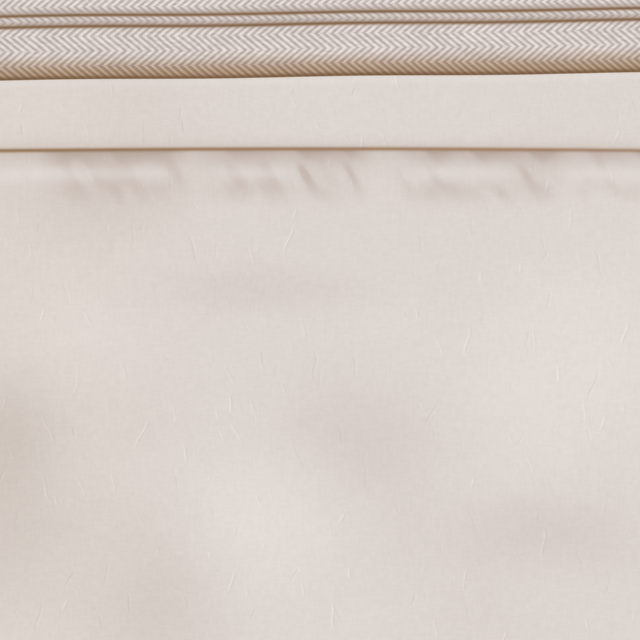
Write a WebGL 2 fragment shader that draws this texture.

```glsl
#version 300 es
precision highp float;
// Pale silk cloth with a folded hem beneath a herringbone woven tape.
uniform vec2 u_resolution;
out vec4 outColor;

const vec3 SILK = vec3(0.866, 0.835, 0.814);
const vec3 SHADE = vec3(0.73, 0.66, 0.62);
const vec3 PEARL = vec3(0.92, 0.90, 0.89);
const vec3 BROWN = vec3(0.49, 0.37, 0.26);

float hash(vec2 p) {
  p = fract(p * vec2(0.1031, 0.1137));
  p += dot(p, p.yx + 33.3);
  return fract((p.x + p.y) * p.x * 17.0);
}

float noise(vec2 p) {
  vec2 i = floor(p), f = fract(p);
  f = f * f * (3.0 - 2.0 * f);
  return mix(mix(hash(i), hash(i + vec2(1, 0)), f.x),
             mix(hash(i + vec2(0, 1)), hash(i + vec2(1, 1)), f.x), f.y);
}

float fbm(vec2 p) {
  float sum = 0.0, gain = 0.5;
  for (int i = 0; i < 4; i++) {
    sum += gain * noise(p);
    p = p * 2.03 + 7.1;
    gain *= 0.5;
  }
  return sum;
}

float glow(vec2 p, vec2 center, vec2 radius) {
  vec2 q = (p - center) / radius;
  return exp(-dot(q, q));
}

float line(float d, float width) {
  return exp(-d * d / (width * width));
}

// Interval along x with soft ends.
float span(float x, float a, float b) {
  return smoothstep(a - 0.03, a + 0.03, x) * (1.0 - smoothstep(b - 0.03, b + 0.03, x));
}

// Scattered slub threads: short, nearly upright, light or dark strokes.
float slubs(vec2 p, vec2 grid, float seed) {
  vec2 cell = floor(p * grid);
  float sum = 0.0;
  for (int k = 0; k < 9; k++) {
    vec2 id = cell + vec2(k % 3 - 1, k / 3 - 1);
    vec2 key = id + seed;
    vec2 center = (id + vec2(hash(key + 41.0), hash(key + 83.0))) / grid;
    float slant = (hash(key + 127.0) - 0.5) * 0.9;
    float len = mix(0.007, 0.03, pow(hash(key + 171.0), 2.0));
    vec2 q = p - center;
    float bend = 0.002 * sin(q.y * 130.0 + seed);
    float across = q.x - slant * q.y - bend;
    float stroke = line(across, 0.0016) - 0.6 * line(across - 0.0028, 0.0016);
    stroke *= 1.0 - smoothstep(len * 0.4, len, abs(q.y));
    float sgn = hash(key + 211.0) > 0.45 ? 1.0 : -0.8;
    sum += stroke * sgn * step(0.52, hash(key + 263.0));
  }
  return sum;
}

// Broad folds of light and shade; p.y runs downward from the top edge.
vec3 silk(vec2 p) {
  float tone = 0.40 * glow(p, vec2(0.88, 0.58), vec2(0.20, 0.17))
    + 0.35 * glow(p, vec2(0.40, 0.80), vec2(0.13, 0.12))
    + 0.25 * glow(p, vec2(0.14, 0.52), vec2(0.16, 0.09))
    - 0.75 * glow(p, vec2(0.01, 0.68), vec2(0.09, 0.10))
    - 0.50 * glow(p, vec2(0.25, 0.92), vec2(0.10, 0.13))
    - 0.45 * glow(p, vec2(0.58, 0.69), vec2(0.13, 0.09))
    - 0.35 * glow(p, vec2(0.42, 0.45), vec2(0.16, 0.035))
    - 0.50 * glow(p, vec2(0.87, 0.83), vec2(0.16, 0.06))
    - 0.45 * glow(p, vec2(0.16, 0.32), vec2(0.16, 0.06))
    - 0.35 * glow(p, vec2(0.0, 0.85), vec2(0.12, 0.12));
  tone += 0.45 * (fbm(p * vec2(4.0, 6.0)) - 0.47);
  vec3 col = SILK + 0.07 * tone * vec3(0.9, 1.0, 1.05);
  col -= vec3(0.004, 0.007, 0.014) * (1.0 - smoothstep(0.0, 0.5, p.x));
  float weave = noise(p * vec2(330.0, 110.0)) + noise(p * vec2(120.0, 330.0)) - 1.0;
  float marks = slubs(p, vec2(13.0, 11.0), 3.0) + 0.6 * slubs(p, vec2(19.0, 17.0), 57.0);
  return col + 0.012 * weave + 0.03 * marks;
}

// Seam shadow, puckers and highlights just under the folded hem.
vec3 seam(vec3 col, vec2 p) {
  float d = p.y - (0.2355 - 0.003 * sin(p.x * 3.0));
  float below = smoothstep(-0.001, 0.002, d);
  float gathers = span(p.x, 0.08, 0.28) + span(p.x, 0.33, 0.56) + span(p.x, 0.64, 0.88) + 0.5 * span(p.x, 0.9, 1.1);
  float pucker = noise(vec2(p.x * 55.0 - d * 30.0, d * 25.0));
  float shadow = below * exp(-max(d, 0.0) / 0.02) * (0.4 + 0.55 * gathers * (0.5 + pucker));
  float folds = gathers * line(d - 0.032, 0.025) * below;
  float sheen = span(p.x, 0.0, 0.27) + span(p.x, 0.34, 0.46) + span(p.x, 0.64, 0.80) + span(p.x, 0.89, 1.1);
  col = mix(col, SHADE, 0.35 * line(d - 0.06, 0.02) * gathers * pucker);
  col = mix(col, SHADE * 0.95, clamp(shadow, 0.0, 0.85));
  col = mix(col, SHADE, 0.6 * folds * smoothstep(0.45, 0.9, pucker));
  col = mix(col, PEARL, 0.55 * sheen * line(d - 0.037, 0.013) * (0.4 + 0.6 * pucker));
  col = mix(col, SHADE, 0.45 * (1.0 - below) * exp(-abs(d) / 0.008));
  return mix(col, BROWN * 1.15, line(d, 0.0031) * mix(0.85, 0.6, p.x));
}

// Twill tape; s is the distance down from its sloping top.
vec3 tape(vec2 p, float s) {
  float zigzag = abs(fract((s - 0.082) / 0.046 + 0.5) - 0.5) * 0.046;
  float rib = 0.5 + 0.5 * sin(6.2832 * (p.x + zigzag * 1.2 + 0.002 * noise(p * 30.0)) / 0.0125);
  vec3 col = mix(vec3(0.755, 0.70, 0.67), vec3(0.875, 0.85, 0.84), smoothstep(0.05, 0.85, rib));
  col += 0.07 * (noise(p * vec2(180.0, 300.0)) - 0.5) + 0.05 * (fbm(p * vec2(14.0, 50.0)) - 0.47);
  // Dark grooves with soft shaded shoulders.
  float rows = line(s - 0.026, 0.0026) + line(s - 0.0435, 0.0029);
  col = mix(col, SHADE * 0.9, 0.6 * (line(s - 0.023, 0.006) + line(s - 0.040, 0.006)));
  col = mix(col, BROWN, min(rows, 1.0) * 0.85);
  // Warm shadow gathering toward the lower edge.
  float base = smoothstep(0.082, 0.122, s);
  col = mix(col, BROWN * 1.15, base * (0.55 + 0.3 * (1.0 - rib)));
  return mix(col, BROWN * 0.9, 0.75 * line(s - 0.1245, 0.004));
}

void main() {
  vec2 p = gl_FragCoord.xy / u_resolution;
  p.y = 1.0 - p.y;
  float s = p.y + 0.0125 * p.x + 0.0008 * sin(p.x * 14.0);
  vec3 col = seam(silk(p), p);
  col = mix(col, PEARL, 0.2 * line(s - 0.132, 0.006));
  col = mix(tape(p, s), col, smoothstep(0.1245, 0.1275, s));
  outColor = vec4(clamp(col, 0.0, 1.0), 1.0);
}
```
